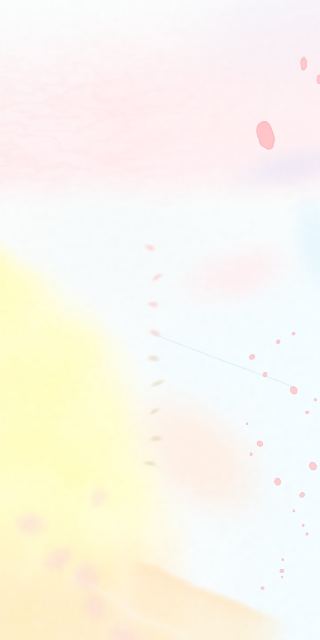
Write a WebGL 2 fragment shader that draws this background.

```glsl
#version 300 es
precision highp float;
// Pale watercolour washes on wrinkled paper, with pink droplets and faint smudges.

uniform vec2 u_resolution;
out vec4 fragColor;

const vec3 PAPER = vec3(0.984, 0.988, 0.988);
const vec3 PINK = vec3(1.0, 0.938, 0.948);
const vec3 LAVENDER = vec3(0.935, 0.915, 0.965);
const vec3 ICE = vec3(0.945, 0.988, 1.0);
const vec3 MIST = vec3(0.966, 0.980, 0.980);
const vec3 YELLOW = vec3(1.0, 0.992, 0.785);
const vec3 CREAM = vec3(1.0, 0.935, 0.800);
const vec3 PEACH = vec3(1.0, 0.932, 0.885);
const vec3 ORANGE = vec3(1.0, 0.885, 0.745);
const vec3 MAUVE = vec3(0.985, 0.865, 0.845);
const vec3 CORAL = vec3(1.0, 0.750, 0.765);
const vec3 CORAL_RIM = vec3(0.965, 0.660, 0.690);
const float GRAIN = 0.013;
const int DROPS = 20;
const int SMUDGES = 9;

vec2 hash2(vec2 p) {
  vec3 q = fract(p.xyx * vec3(0.1031, 0.1030, 0.0973));
  q += dot(q, q.yzx + 33.33);
  return fract((q.xx + q.yz) * q.zy);
}

float gradientNoise(vec2 p) {
  vec2 i = floor(p), f = p - i;
  vec2 u = f * f * f * (f * (f * 6.0 - 15.0) + 10.0);
  vec2 o = vec2(0.0, 1.0);
  float a = dot(hash2(i) * 2.0 - 1.0, f);
  float b = dot(hash2(i + o.yx) * 2.0 - 1.0, f - o.yx);
  float c = dot(hash2(i + o.xy) * 2.0 - 1.0, f - o.xy);
  float d = dot(hash2(i + o.yy) * 2.0 - 1.0, f - o.yy);
  return mix(mix(a, b, u.x), mix(c, d, u.x), u.y);
}

float fbm(vec2 p) {
  float sum = 0.0, amp = 0.6;
  for (int i = 0; i < 4; i++) {
    sum += amp * gradientNoise(p);
    p = mat2(1.6, 1.2, -1.2, 1.6) * p + 7.3;
    amp *= 0.5;
  }
  return sum;
}

// Approximate signed distance to a turned ellipse
float ellipse(vec2 p, vec2 centre, vec2 radii, float angle) {
  float c = cos(angle), s = sin(angle);
  vec2 q = mat2(c, -s, s, c) * (p - centre);
  return (length(q / radii) - 1.0) * min(radii.x, radii.y);
}

// Soft stain: 1 in the middle, fading past the given radii
float stain(vec2 p, vec2 centre, vec2 radii, float angle) {
  float k = ellipse(p, centre, radii, angle) / min(radii.x, radii.y) + 1.0;
  return exp(-k * k * k);
}

float segment(vec2 p, vec2 a, vec2 b) {
  vec2 d = b - a;
  return length(p - a - d * clamp(dot(p - a, d) / dot(d, d), 0.0, 1.0));
}

// Flat paint with a slightly darker rim
vec3 splat(vec3 col, float d, float px, float strength) {
  vec3 paint = mix(CORAL, CORAL_RIM, smoothstep(-0.005, 0.0, d) * 0.6);
  return mix(col, paint, smoothstep(px, -px, d) * strength);
}

void main() {
  // Width spans 0 to 1, height 0 to 2
  vec2 uv = gl_FragCoord.xy * 2.0 / u_resolution.y;
  float px = 1.0 / u_resolution.y;
  float cloud = fbm(uv * 4.0);
  vec2 p = uv + 0.05 * vec2(cloud, fbm(uv * 5.0 + 19.0));

  // Cool ground
  vec3 col = mix(PAPER, MIST, stain(p, vec2(0.40, 1.20), vec2(0.36, 0.24), -0.3) * 0.8);
  col = mix(col, ICE, smoothstep(0.42, 0.95, p.x) * smoothstep(1.5, 0.95, p.y) * 0.75);
  col = mix(col, ICE, stain(p, vec2(0.62, 0.86), vec2(0.22, 0.16), -0.3) * 0.6);
  col = mix(col, vec3(0.88, 0.96, 1.0), stain(p, vec2(0.98, 1.25), vec2(0.06, 0.14), 0.2) * 0.6);

  // Rosy top with wrinkled streaks
  float rose = smoothstep(1.33, 1.50, p.y) * smoothstep(2.03, 1.68, p.y + 0.12 * (0.5 - p.x));
  col = mix(col, PINK, rose * (0.92 + 0.5 * cloud));
  float wrinkle = 1.0 - smoothstep(0.0, 0.12, abs(fbm(uv * vec2(5.0, 17.0) + cloud)));
  col -= vec3(0.0, 0.018, 0.016) * wrinkle * rose * smoothstep(1.0, 0.1, uv.x);
  col = mix(col, LAVENDER, stain(p, vec2(0.91, 1.48), vec2(0.16, 0.055), 0.25) * 0.8);
  col = mix(col, LAVENDER, stain(p, vec2(0.92, 1.93), vec2(0.30, 0.18), 0.2) * 0.35);
  col = mix(col, PINK, stain(p, vec2(0.74, 1.14), vec2(0.14, 0.08), 0.3) * 0.85);

  // Yellow bank on the left, turning to cream at the foot
  float bank = 0.57 * (1.0 - exp(-2.8 * (1.225 - p.y))) - p.x;
  float bankMask = smoothstep(-0.09, 0.09, bank);
  vec3 bankColour = mix(CREAM, YELLOW, smoothstep(0.05, 0.50, p.y + 0.25 * cloud));
  bankColour.b += 0.06 * (1.0 - smoothstep(0.0, 0.25, bank)) + 0.12 * cloud;
  col = mix(col, bankColour, bankMask);
  col = mix(col, PEACH, stain(p, vec2(0.62, 0.57), vec2(0.21, 0.13), -0.75) * 0.85);

  // Orange fold sloping down to the right
  float slope = 0.25 - 0.42 * (p.x - 0.42) - p.y;
  float fold = smoothstep(-0.015, 0.02, slope) * smoothstep(0.38, 0.47, p.x) * smoothstep(0.94, 0.72, p.x);
  col = mix(col, CREAM, fold * 0.65);
  col = mix(col, ORANGE, fold * exp(-slope * 18.0) * 0.6);
  float crease = segment(p, vec2(0.23, 0.19), vec2(0.57, 0.01));
  col = mix(col, PAPER, 0.35 * exp(-crease * 90.0));

  // Mauve blooms along the lower left
  for (int i = 0; i < 5; i++) {
    float t = float(i) / 4.0;
    vec2 centre = vec2(0.12 + 0.26 * t, 0.34 - 0.33 * t) + 0.05 * (hash2(vec2(i, 5)) - 0.5);
    col = mix(col, MAUVE, stain(p, centre, vec2(0.045, 0.035), t * 3.0) * 0.6);
  }
  col = mix(col, MAUVE, stain(p, vec2(0.32, 0.44), vec2(0.025), 0.0) * 0.4);

  // Broken smudges down the middle and a thin blue scratch
  for (int i = 0; i < SMUDGES; i++) {
    vec2 h = hash2(vec2(i, 31));
    vec2 centre = vec2(0.46 + 0.035 * h.x, 1.22 - 0.085 * float(i));
    vec3 tint = mix(CORAL, vec3(0.88, 0.82, 0.68), smoothstep(2.0, 5.0, float(i)));
    col = mix(col, tint, stain(p, centre, vec2(0.018, 0.007 + 0.005 * h.y), h.x - 0.5) * 0.5);
  }
  float scratch = segment(uv + 0.006 * cloud, vec2(0.48, 0.955), vec2(0.92, 0.79));
  col = mix(col, vec3(0.83, 0.93, 0.96), smoothstep(0.004, 0.0, scratch) * 0.55);

  // Droplets falling along the right side
  for (int i = 0; i < DROPS; i++) {
    vec2 h = hash2(vec2(i, 77)), k = hash2(vec2(i, 143));
    vec2 centre = vec2(0.77 + 0.23 * h.x, 0.98 - 0.043 * (float(i) + h.y));
    float radius = mix(0.004, 0.014, k.x * k.x);
    col = splat(col, ellipse(uv, centre, radius * vec2(1.0, 0.85), k.y * 3.0), px, 0.75);
  }

  // Large splats at the upper right
  vec2 rough = uv + 0.012 * vec2(cloud, gradientNoise(uv * 40.0));
  col = splat(col, ellipse(rough, vec2(0.831, 1.578), vec2(0.026, 0.045), 0.3), px, 0.9);
  col = splat(col, ellipse(rough, vec2(0.948, 1.802), vec2(0.011, 0.021), 0.0), px, 0.8);
  col = splat(col, ellipse(rough, vec2(0.998, 1.753), vec2(0.008, 0.014), 0.0), px, 0.8);

  // Paper grain
  col += GRAIN * (fbm(uv * 45.0) + 0.5 * fbm(uv * vec2(18.0, 50.0)));
  fragColor = vec4(clamp(col, 0.0, 1.0), 1.0);
}
```
